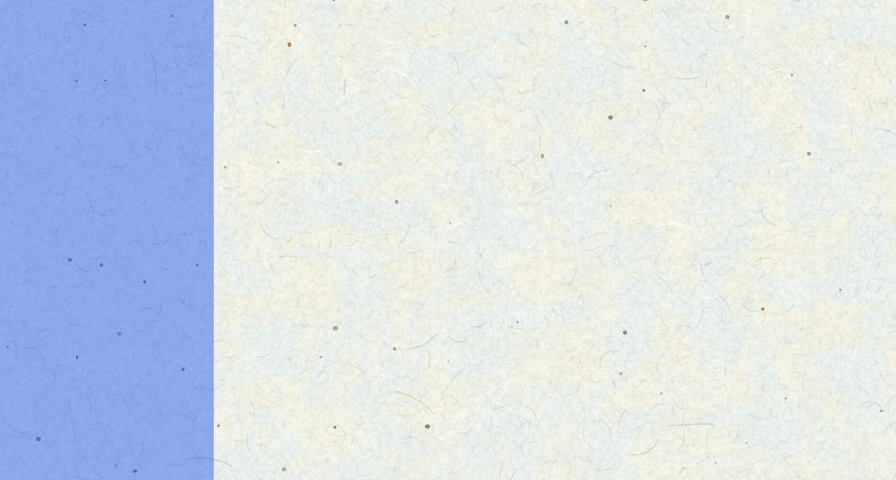
This texture is drawn by a Shadertoy shader. Its source:

```glsl
// Recycled paper sheet with a flat blue band printed along its left side.
// Cellular grain and layered sines mottle the pulp; hashed grid cells scatter
// curved fibres and small round specks over it.

const float BAND_EDGE = 0.2385;                  // share of the canvas width
const vec3 PAPER = vec3(0.928, 0.937, 0.912);
const vec3 BAND = vec3(0.550, 0.660, 0.925);
const vec3 COOL_TINT = vec3(-0.020, -0.004, 0.010);
const vec3 WARM_TINT = vec3(0.012, 0.000, -0.026);
const vec3 TAN_FIBRE = vec3(-0.085, -0.105, -0.170);
const vec3 GREY_FIBRE = vec3(-0.120, -0.090, -0.070);
const vec3 PALE_FIBRE = vec3(0.055, 0.050, 0.065);
const vec3 SPECK = vec3(-0.42, -0.43, -0.41);
const float FINE_GRAIN = 125.0;                  // cells per canvas height
const float COARSE_GRAIN = 52.0;
const float SPECK_CELLS = 11.0;
const float SPECK_CHANCE = 0.24;
const float BAND_CONTRAST = 0.62;

vec3 hash3(vec2 p) {
    vec3 q = fract(p.xyx * vec3(0.1031, 0.1030, 0.0973));
    q += dot(q, q.yxz + 33.33);
    return fract((q.xxy + q.yzz) * q.zyx);
}

// Distance to the nearest jittered cell point
float cellular(vec2 p) {
    vec2 cell = floor(p);
    float nearest = 4.0;
    for (int y = -1; y <= 1; y++)
    for (int x = -1; x <= 1; x++) {
        vec2 id = cell + vec2(x, y);
        vec2 d = id + hash3(id + 71.0).xy - p;
        nearest = min(nearest, dot(d, d));
    }
    return sqrt(nearest);
}

// Soft irregular variation from rotated sine layers, about -1 to 1
float mottle(vec2 p) {
    float sum = 0.0, weight = 0.5;
    for (int i = 0; i < 5; i++) {
        p = mat2(0.8, 0.6, -0.6, 0.8) * p * 1.55 + 3.7;
        p += 0.7 * sin(p.yx * 0.8);
        sum += weight * sin(p.x) * sin(p.y);
        weight *= 0.8;
    }
    return sum;
}

// Colour offset of one layer of bent hairs, one candidate per cell
vec3 fibres(vec2 p, float cells, float chance, float width, float seed, float pixel) {
    vec2 home = floor(p * cells);
    vec3 tint = vec3(0.0);
    for (int y = -1; y <= 1; y++)
    for (int x = -1; x <= 1; x++) {
        vec2 id = home + vec2(x, y);
        vec3 place = hash3(id + seed);
        vec3 kind = hash3(id + seed + 37.0);
        if (kind.x > chance) continue;
        vec2 d = p * cells - id - place.xy;
        float turn = place.z * 6.2832;
        d = mat2(cos(turn), -sin(turn), sin(turn), cos(turn)) * d;
        float halfLength = mix(0.15, 0.52, kind.y);
        d.y += (kind.z - 0.5) * 2.6 * d.x * d.x;
        d.x = max(abs(d.x) - halfLength, 0.0);
        float cover = 1.0 - smoothstep(width - pixel * 0.6, width + pixel * 0.6, length(d) / cells);
        float pick = fract(kind.z * 7.0 + place.z);
        vec3 hue = pick < 0.42 ? TAN_FIBRE : (pick < 0.72 ? GREY_FIBRE : PALE_FIBRE);
        tint += hue * cover * mix(0.35, 1.0, place.x);
    }
    return tint;
}

// Colour offset of scattered dots, mostly dark, a few tinted
vec3 specks(vec2 p, float pixel) {
    vec2 home = floor(p * SPECK_CELLS);
    vec3 tint = vec3(0.0);
    for (int y = -1; y <= 1; y++)
    for (int x = -1; x <= 1; x++) {
        vec2 id = home + vec2(x, y);
        vec3 place = hash3(id + 211.0);
        vec3 kind = hash3(id + 149.0);
        if (kind.x > SPECK_CHANCE) continue;
        vec2 d = p - (id + place.xy) / SPECK_CELLS;
        d.x *= mix(0.75, 1.3, place.z);
        float radius = mix(0.0018, 0.0050, kind.y * kind.y);
        float cover = 1.0 - smoothstep(radius - pixel * 0.6, radius + pixel * 0.6, length(d));
        vec3 stain = kind.z > 0.85 ? vec3(0.15, 0.0, -0.12) : vec3(0.0);
        tint += (SPECK + stain) * cover * mix(0.5, 1.0, kind.z);
    }
    return tint;
}

void mainImage(out vec4 fragColor, in vec2 fragCoord) {
    float pixel = 1.0 / iResolution.y;
    vec2 p = fragCoord * pixel;

    // Pulp grain and patches of warm and cool tone
    float grain = 0.050 * (0.5 - cellular(p * FINE_GRAIN));
    grain += 0.034 * (0.5 - cellular(p * COARSE_GRAIN + 19.0));
    grain += 0.008 * mottle(p * 16.0);
    float warmth = mottle(p * 11.0 + 40.0);
    vec3 relief = vec3(grain) + mix(COOL_TINT, WARM_TINT, smoothstep(-0.7, 0.7, warmth));

    // Hairs from short and dense to long and sparse, then dots
    relief += fibres(p, 42.0, 0.65, 0.0011, 5.0, pixel) * 0.60;
    relief += fibres(p, 23.0, 0.50, 0.0013, 83.0, pixel) * 0.75;
    relief += fibres(p, 11.0, 0.13, 0.0016, 127.0, pixel);
    relief += specks(p, pixel);

    // Printed band keeps only the lightness of the pulp
    float edge = BAND_EDGE * iResolution.x * pixel;
    float onPaper = smoothstep(edge - pixel * 0.5, edge + pixel * 0.5, p.x);
    vec3 printed = BAND + BAND_CONTRAST * dot(relief, vec3(0.3333));
    fragColor = vec4(clamp(mix(printed, PAPER + relief, onPaper), 0.0, 1.0), 1.0);
}
```
